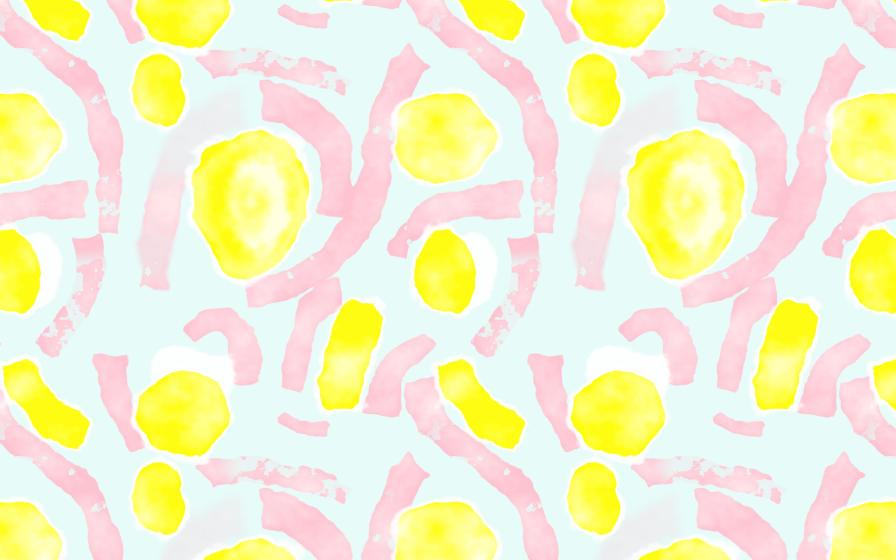
This pattern is drawn by a WebGL 2 fragment shader. Its source:

```glsl
#version 300 es
precision highp float;
uniform vec2 u_resolution;
out vec4 fragColor;

const float CANVAS_HEIGHT = 4.8;
const vec2 TILE = vec2(3.73, 3.50);
const vec3 MINT = vec3(0.905, 0.983, 0.973);
const vec3 PINK_PALE = vec3(1.0, 0.90, 0.915);
const vec3 PINK_DEEP = vec3(0.995, 0.765, 0.82);
const vec3 YELLOW_PALE = vec3(1.0, 1.0, 0.88);
const vec3 YELLOW_DEEP = vec3(1.0, 0.99, 0.08);

// Paper and pigment variation at one point, plus the edge softness
struct Paper { float edge; float wash; float grain; float soft; };

float hash(vec2 p) {
  vec3 h = fract(vec3(p.xyx) * 0.1031);
  h += dot(h, h.yzx + 33.33);
  return fract((h.x + h.y) * h.z);
}

// Value noise that wraps after a whole number of cells
float noise(vec2 p, float cells) {
  vec2 i = floor(p), f = fract(p);
  vec2 lo = mod(i, cells), hi = mod(i + 1.0, cells);
  f = f * f * (3.0 - 2.0 * f);
  return mix(mix(hash(lo), hash(vec2(hi.x, lo.y)), f.x),
             mix(hash(vec2(lo.x, hi.y)), hash(hi), f.x), f.y);
}

float fbm(vec2 uv, float cells) {
  float sum = 0.0, amp = 0.5;
  for (int i = 0; i < 4; i++) {
    sum += amp * noise(uv * cells, cells);
    cells *= 2.0;
    amp *= 0.5;
  }
  return sum / 0.9375;
}

vec2 nearestRepeat(vec2 d) { return d - TILE * round(d / TILE); }

// Tapered cubic curve with blunt ends: x = distance, y = position along it
vec2 curve(vec2 p, vec2 a, vec2 b, vec2 c, vec2 d, vec2 radii, float overhang) {
  vec2 mid = 0.5 * (a + d);
  p = mid + nearestRepeat(p - mid);
  vec2 best = vec2(1e3, 0.0), prev = a;
  const float STEPS = 14.0;
  for (float i = 1.0; i <= STEPS; i++) {
    float t = i / STEPS, s = 1.0 - t;
    vec2 next = s*s*s*a + 3.0*s*s*t*b + 3.0*s*t*t*c + t*t*t*d;
    vec2 seg = next - prev;
    float h = clamp(dot(p - prev, seg) / dot(seg, seg), 0.0, 1.0);
    float along = (i - 1.0 + h) / STEPS;
    float dist = length(p - prev - seg * h) - mix(radii.x, radii.y, along);
    if (dist < best.x) best = vec2(dist, along);
    prev = next;
  }
  float startCut = dot(p - a, normalize(a - b)) - overhang;
  float endCut = dot(p - d, normalize(d - c)) - overhang;
  return vec2(max(best.x, max(startCut, endCut)), best.y);
}

// Ellipse that narrows downward when taper is positive
float oval(vec2 p, vec2 centre, vec2 radii, float taper) {
  vec2 q = nearestRepeat(p - centre) / radii;
  q.x /= max(1.0 - taper * q.y, 0.3);
  return (length(q) - 1.0) * min(radii.x, radii.y);
}

float cover(float d, float soft) { return smoothstep(soft, -soft, d); }

vec3 pinkStroke(vec3 under, vec2 shape, float dry, float fade, Paper w) {
  float d = shape.x + (w.edge - 0.5) * 0.13, t = shape.y;
  float rim = smoothstep(-0.06, 0.0, d);
  float pigment = clamp(0.52 + (w.wash - 0.5) * 1.5 + (w.grain - 0.5) * 0.5 + 0.22 * rim, 0.0, 1.0);
  float level = 0.8 - 0.4 * dry;
  float gaps = smoothstep(level, level + 0.06, 0.5 * (w.grain + w.edge) + 0.04 * sin(t * 9.0));
  gaps *= smoothstep(0.05, 0.3, t) * step(0.01, dry);
  float thin = fade * clamp(1.15 - t + (w.wash - 0.5) * 1.5, 0.0, 1.0);
  float alpha = cover(d, w.soft + 0.08 * thin) * (1.0 - 0.85 * gaps) * (1.0 - thin);
  return mix(under, mix(PINK_PALE, PINK_DEEP, pigment), alpha);
}

vec3 whiteWash(vec3 under, float d, Paper w) {
  return mix(under, vec3(1.0), 0.9 * cover(d + (w.edge - 0.5) * 0.2, w.soft + 0.012));
}

vec3 yellowWash(vec3 under, float d, float tone, float rings, Paper w) {
  vec3 col = whiteWash(under, d - 0.035, w);
  d += (w.edge - 0.5) * 0.13;
  float pigment = tone + (w.wash - 0.5) * 1.9 + (w.grain - 0.5) * 0.25;
  pigment += 0.2 * smoothstep(-0.07, -0.01, d);
  pigment += rings * (0.25 * cos(d * 24.0 + w.wash * 7.0) + 0.7 * d);
  return mix(col, mix(YELLOW_PALE, YELLOW_DEEP, clamp(pigment, 0.0, 1.0)), cover(d, w.soft));
}

void main() {
  vec2 p = vec2(gl_FragCoord.x, u_resolution.y - gl_FragCoord.y) * CANVAS_HEIGHT / u_resolution.y;
  vec2 uv = p / TILE;
  Paper w = Paper(fbm(uv, 15.0), fbm(uv, 10.0), fbm(uv, 50.0), CANVAS_HEIGHT / u_resolution.y * 0.8);
  vec3 col = MINT;

  // Long winding strokes
  col = pinkStroke(col, curve(p, vec2(3.60, -0.20), vec2(3.70, 0.75), vec2(4.80, -0.05), vec2(4.66, 1.97), vec2(0.14, 0.11), 0.05), 0.35, 0.0, w);
  col = pinkStroke(col, curve(p, vec2(3.57, 0.50), vec2(3.05, 1.00), vec2(3.50, 2.27), vec2(2.18, 2.50), vec2(0.15, 0.12), 0.05), 0.35, 0.0, w);
  // Dry and faded strokes
  col = pinkStroke(col, curve(p, vec2(1.80, 0.58), vec2(2.05, 0.42), vec2(2.60, 0.55), vec2(2.95, 0.74), vec2(0.12, 0.09), 0.05), 0.75, 0.0, w);
  col = pinkStroke(col, curve(p, vec2(2.03, 0.95), vec2(1.50, 1.08), vec2(1.35, 1.60), vec2(1.32, 2.42), vec2(0.17, 0.13), 0.05), 0.3, 0.75, w);
  col = pinkStroke(col, curve(p, vec2(4.48, 2.05), vec2(4.55, 2.35), vec2(4.45, 2.65), vec2(4.15, 2.96), vec2(0.14, 0.10), 0.05), 0.75, 0.0, w);
  // Short hooks and dabs
  col = pinkStroke(col, curve(p, vec2(2.30, 0.88), vec2(2.75, 0.92), vec2(3.00, 1.25), vec2(2.84, 1.80), vec2(0.16, 0.13), 0.05), 0.0, 0.0, w);
  col = pinkStroke(col, curve(p, vec2(4.42, 1.71), vec2(4.00, 1.72), vec2(3.55, 1.72), vec2(3.43, 2.15), vec2(0.17, 0.09), 0.06), 0.2, 0.0, w);
  col = pinkStroke(col, curve(p, vec2(1.65, 2.85), vec2(1.90, 2.62), vec2(2.12, 2.80), vec2(2.12, 3.25), vec2(0.08, 0.13), 0.05), 0.4, 0.0, w);
  col = pinkStroke(col, curve(p, vec2(2.90, 2.53), vec2(2.62, 2.58), vec2(2.58, 2.95), vec2(2.50, 3.30), vec2(0.16, 0.10), 0.05), 0.0, 0.0, w);
  col = pinkStroke(col, curve(p, vec2(3.65, 2.92), vec2(3.40, 3.08), vec2(3.30, 3.25), vec2(3.27, 3.50), vec2(0.07, 0.15), 0.04), 0.0, 0.0, w);
  col = pinkStroke(col, curve(p, vec2(0.95, 3.10), vec2(0.95, 3.35), vec2(1.05, 3.60), vec2(1.16, 3.80), vec2(0.15, 0.08), 0.06), 0.0, 0.0, w);
  col = pinkStroke(col, curve(p, vec2(2.43, 3.57), vec2(2.52, 3.68), vec2(2.65, 3.71), vec2(2.78, 3.70), vec2(0.07, 0.07), 0.05), 0.0, 0.0, w);

  // Yellow pools, two of them bleeding into white
  col = yellowWash(col, oval(p, vec2(1.34, 0.77), vec2(0.23, 0.32), 0.0), 0.42, 0.0, w);
  col = yellowWash(col, oval(p, vec2(2.15, 1.75), vec2(0.49, 0.63), 0.2), 0.62, 1.0, w);
  col = yellowWash(col, oval(p, vec2(3.80, 1.18), vec2(0.43, 0.39), -0.05), 0.42, 0.0, w);
  col = whiteWash(col, oval(p, vec2(4.02, 2.30), vec2(0.27, 0.31), 0.0), w);
  col = yellowWash(col, oval(p, vec2(3.81, 2.34), vec2(0.25, 0.36), 0.0), 0.68, 0.0, w);
  col = whiteWash(col, oval(p, vec2(1.65, 3.25), vec2(0.37, 0.28), 0.0), w);
  col = yellowWash(col, oval(p, vec2(1.58, 3.56), vec2(0.40, 0.35), 0.0), 0.68, 0.0, w);
  // Yellow bars
  col = yellowWash(col, curve(p, vec2(3.08, 2.74), vec2(2.98, 2.90), vec2(2.92, 3.15), vec2(2.92, 3.38), vec2(0.21, 0.17), 0.14).x, 0.66, 0.0, w);
  col = yellowWash(col, curve(p, vec2(0.20, 3.24), vec2(0.30, 3.45), vec2(0.45, 3.62), vec2(0.62, 3.70), vec2(0.16, 0.18), 0.13).x, 0.68, 0.0, w);

  fragColor = vec4(col, 1.0);
}
```
